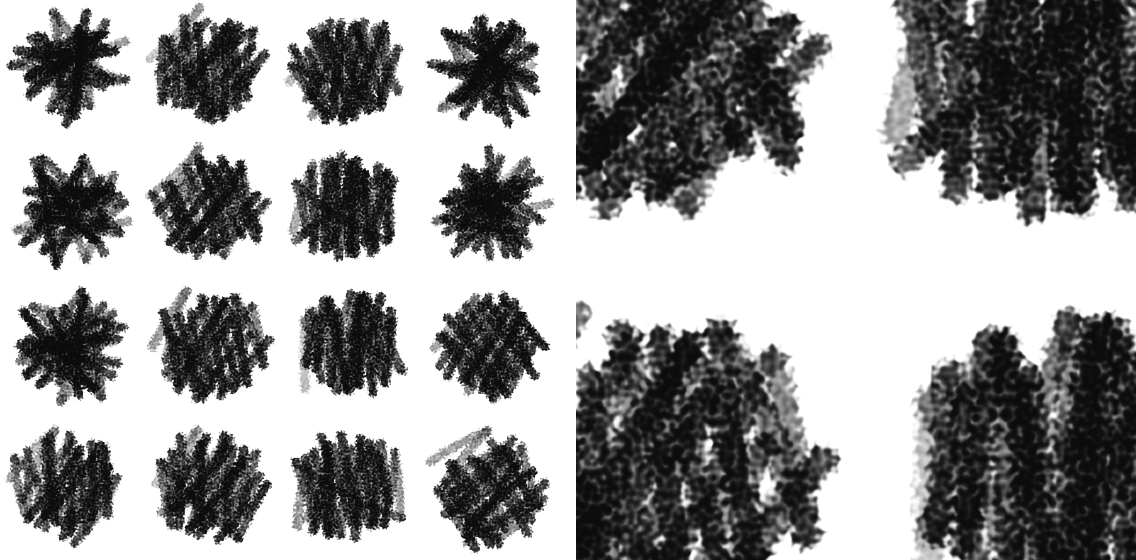
Left, the full canvas; right, a detail of the centre.
A three.js fragment shader for this pattern:

```glsl
// A grid of charcoal scribbles on white paper, one per cell, each different.
// Every scribble is a chain of bowed strokes, either a star through the centre
// or two passes of zigzag hatching; overlaps darken and paper grain roughens them.

varying vec2 vUv;

const float PI = 3.14159265;
const float CELLS = 4.0;          // scribbles across and down
const int STROKES = 34;           // strokes per scribble
const float PASS_POINTS = 17.0;   // turning points in one hatching pass
const float LOOSE_STROKES = 2.0;  // faint strokes that start a scribble
const float HALF_WIDTH = 0.031;   // lengths below are in cells
const float EDGE_SOFTNESS = 0.011;
const float EDGE_ROUGHNESS = 0.022;
const float STAR_RADIUS = 0.35;
const float HATCH_RADIUS = 0.32;
const float CELL_LIMIT = 0.43;    // keeps strokes inside their cell
const float BOW = 0.22;           // largest bend of a stroke
const float MIN_PRESSURE = 0.42;
const float MAX_PRESSURE = 0.70;
const float GRAIN_STRENGTH = 0.65;
const float FINE_GRAIN = 230.0;   // whole noise periods across the canvas
const float COARSE_GRAIN = 88.0;
const vec2 CENTRE_SHIFT = vec2(0.0, 0.015);
const vec3 PAPER = vec3(1.0);
const vec3 INK = vec3(0.045);

vec3 hash3(vec3 p) {
  p = fract(p * vec3(0.1031, 0.1030, 0.0973));
  p += dot(p, p.yxz + 33.33);
  return fract((p.xxy + p.yxx) * p.zyx);
}

float latticeSlope(vec2 lattice, vec2 offset, float period) {
  float angle = 2.0 * PI * hash3(vec3(mod(lattice, period), period)).x;
  return dot(vec2(cos(angle), sin(angle)), offset);
}

// Gradient noise that wraps after a whole number of periods.
float gradientNoise(vec2 uv, float period) {
  vec2 p = uv * period;
  vec2 i = floor(p);
  vec2 f = p - i;
  vec2 w = f * f * f * (f * (f * 6.0 - 15.0) + 10.0);
  vec2 e = vec2(1.0, 0.0);
  float low = mix(latticeSlope(i, f, period),
                  latticeSlope(i + e.xy, f - e.xy, period), w.x);
  float high = mix(latticeSlope(i + e.yx, f - e.yx, period),
                   latticeSlope(i + e.xx, f - e.xx, period), w.x);
  return mix(low, high, w.y);
}

vec3 strokeHash(vec2 cell, float index) {
  return hash3(vec3(cell * 17.0 + 5.0, index * 7.0 + 3.0));
}

// Stars fill most of the left column and the upper half of the right one.
bool isStar(vec2 cell) {
  return (cell.x < 0.5 && cell.y > 0.5) || (cell.x > 2.5 && cell.y > 1.5);
}

// Successive points lie nearly opposite, so strokes cross near the centre.
vec2 starPoint(float index, vec3 rnd, float turn) {
  float angle = index * (PI + turn) + (rnd.x - 0.5) * 0.9;
  return STAR_RADIUS * mix(0.72, 1.2, rnd.y) * vec2(cos(angle), sin(angle));
}

// Points alternate between two sides while they advance across the shape.
vec2 hatchPoint(vec2 cell, float index, vec3 rnd, vec3 style) {
  float secondPass = step(PASS_POINTS, index);
  float steep = cell.x > 1.5 && cell.x < 2.5 ? 0.55 : 0.0;
  float tilt = mix(0.7 + 0.4 * style.x + steep, 1.35 + 0.9 * style.y, secondPass);
  vec2 along = vec2(cos(tilt), sin(tilt));
  vec2 across = vec2(along.y, -along.x);
  float advance = mod(index, PASS_POINTS) / (PASS_POINTS - 1.0) * 2.0 - 1.0;
  float side = mod(index, 2.0) * 2.0 - 1.0;
  float reach = sqrt(1.0 - 0.6 * advance * advance) * mix(0.78, 1.18, rnd.y);
  advance += (rnd.x - 0.5) * 0.3;
  vec2 drift = (style.zx - 0.5) * 0.1 * secondPass;
  return HATCH_RADIUS * (across * advance + along * side * reach) + drift;
}

vec2 scribblePoint(vec2 cell, float index, vec3 style) {
  vec3 rnd = strokeHash(cell, index);
  vec2 p = isStar(cell) ? starPoint(index, rnd, mix(0.3, 0.5, style.x))
                        : hatchPoint(cell, index, rnd, style);
  p *= index < LOOSE_STROKES ? 1.15 : 1.0;
  return clamp(p, -CELL_LIMIT, CELL_LIMIT);
}

float bowedStrokeDistance(vec2 p, vec2 a, vec2 b, float bend) {
  vec2 ab = b - a;
  float t = clamp(dot(p - a, ab) / max(dot(ab, ab), 0.0001), 0.0, 1.0);
  return length(p - a - ab * t - vec2(-ab.y, ab.x) * bend * t * (1.0 - t));
}

void main() {
  vec2 grid = vUv * CELLS;
  vec2 cell = mod(floor(grid), CELLS);
  vec2 p = fract(grid) - 0.5 - CENTRE_SHIFT;
  vec3 style = strokeHash(cell, 91.0);

  float fine = gradientNoise(vUv, FINE_GRAIN);
  float grain = fine + 0.6 * gradientNoise(vUv, COARSE_GRAIN);

  // Each stroke lets through part of the paper left by the ones before it.
  float bare = 1.0;
  vec2 start = scribblePoint(cell, 0.0, style);
  for (int i = 0; i < STROKES; i++) {
    float index = float(i);
    vec2 end = scribblePoint(cell, index + 1.0, style);
    vec3 rnd = strokeHash(cell, index + 120.0);
    float d = bowedStrokeDistance(p, start, end, (rnd.x - 0.5) * 2.0 * BOW);
    d += fine * EDGE_ROUGHNESS - HALF_WIDTH * mix(0.88, 1.12, rnd.z);
    float cover = 1.0 - smoothstep(-EDGE_SOFTNESS, EDGE_SOFTNESS, d);
    float pressure = mix(MIN_PRESSURE, MAX_PRESSURE, rnd.y);
    pressure *= index < LOOSE_STROKES ? 0.6 : 1.0;
    bare *= 1.0 - cover * clamp(pressure * (1.0 - GRAIN_STRENGTH * grain), 0.0, 0.95);
    start = end;
  }
  gl_FragColor = vec4(mix(INK, PAPER, bare), 1.0);
}
```
